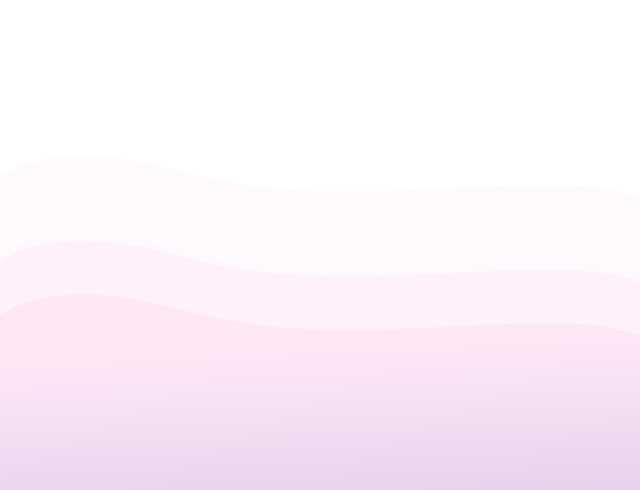
A WebGL 1 fragment shader for this background:

```glsl
precision highp float;

uniform vec2 u_resolution;

#define SKY vec3(1.0, 1.0, 1.0)
#define MIST vec3(0.998, 0.977, 0.992)
#define BLUSH vec3(0.997, 0.946, 0.979)
#define PINK vec3(0.997, 0.910, 0.955)
#define LILAC vec3(0.984, 0.897, 0.966)
#define VIOLET vec3(0.906, 0.824, 0.930)
#define MIDDLE_DROP 0.173
#define FRONT_DROP 0.282
#define FADE_TOP 0.265
#define FADE_TILT 0.059
#define FADE_SPAN 0.324

// Cubic between two knots, each holding position, height and slope
float hermite(float x, vec3 a, vec3 b) {
  float width = b.x - a.x;
  float t = (x - a.x) / width;
  float s = 1.0 - t;
  return s * s * ((1.0 + 2.0 * t) * a.y + t * width * a.z)
       + t * t * ((1.0 + 2.0 * s) * b.y - s * width * b.z);
}

// Height of the rear wave: a crest, a long trough and a low swell
float waveHeight(float x) {
  vec3 start = vec3(0.0, 0.6395, 0.81);
  vec3 crest = vec3(0.130, 0.6811, 0.0);
  vec3 slope = vec3(0.293, 0.6471, -0.353);
  vec3 trough = vec3(0.547, 0.6088, 0.0);
  vec3 swell = vec3(0.846, 0.6220, 0.0);
  vec3 finish = vec3(1.0, 0.5969, -0.50);
  if (x < crest.x) return hermite(x, start, crest);
  if (x < slope.x) return hermite(x, crest, slope);
  if (x < trough.x) return hermite(x, slope, trough);
  if (x < swell.x) return hermite(x, trough, swell);
  return hermite(x, swell, finish);
}

// Coverage below an edge, softened over about one pixel
float below(float edge, float y) {
  return clamp((edge - y) * u_resolution.y + 0.5, 0.0, 1.0);
}

void main() {
  vec2 uv = gl_FragCoord.xy / u_resolution;
  float wave = waveHeight(uv.x);

  // Slightly tilted fade inside the front wave
  float fade = (FADE_TOP - uv.y + FADE_TILT * uv.x) / FADE_SPAN;
  vec3 front = mix(PINK, LILAC, clamp(fade / 0.15, 0.0, 1.0));
  front = mix(front, VIOLET, clamp((fade - 0.15) / 0.85, 0.0, 1.0));

  // Layers from back to front
  vec3 color = mix(SKY, MIST, below(wave, uv.y));
  color = mix(color, BLUSH, below(wave - MIDDLE_DROP, uv.y));
  color = mix(color, front, below(wave - FRONT_DROP, uv.y));

  gl_FragColor = vec4(color, 1.0);
}
```
